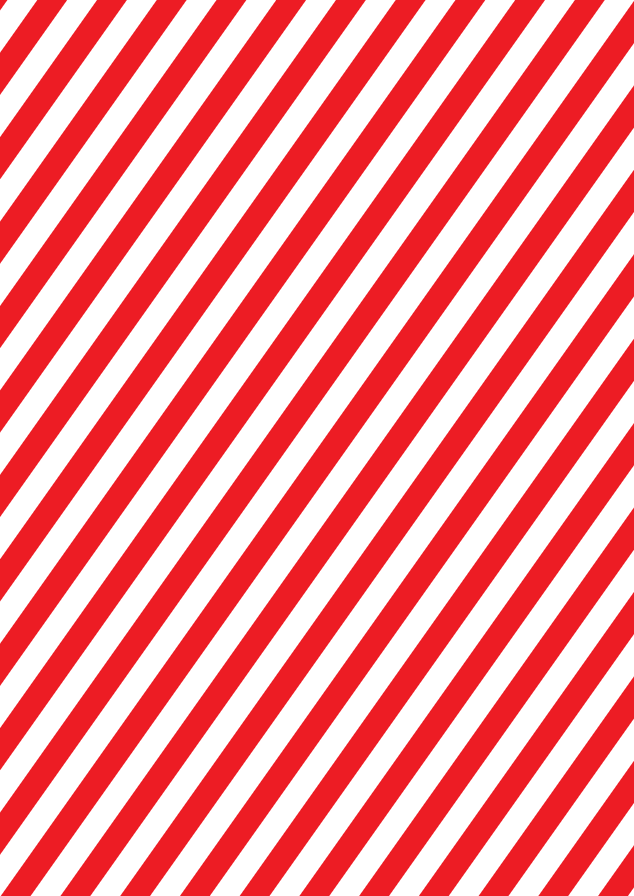
Write a Shadertoy shader that draws this pattern.

```glsl
// Even red and white diagonal stripes, leaning right, like candy wrapping.

const vec3  RED   = vec3(0.929, 0.110, 0.141);
const vec3  WHITE = vec3(1.0);
const float STRIPES_PER_HEIGHT = 15.0;  // stripe pairs along a level line one canvas height long
const float RED_SHARE = 0.5;            // part of each pair that is red
const float LEAN  = 0.7075;             // sideways run per unit of rise
const float PHASE = 0.012;              // shift of the first stripe, in pairs

// Signed distance to the nearest red stripe, in canvas heights; negative inside.
float stripeDistance(vec2 p) {
    float along = (p.x - LEAN * p.y) * STRIPES_PER_HEIGHT - PHASE;
    float fromCentre = abs(fract(along - 0.5 * RED_SHARE + 0.5) - 0.5);
    float levelDistance = (fromCentre - 0.5 * RED_SHARE) / STRIPES_PER_HEIGHT;
    return levelDistance * inversesqrt(1.0 + LEAN * LEAN);
}

void mainImage(out vec4 fragColor, in vec2 fragCoord) {
    vec2 p = fragCoord / iResolution.y;
    float pixel = 1.0 / iResolution.y;

    // Edge coverage over one pixel
    float red = clamp(0.5 - stripeDistance(p) / pixel, 0.0, 1.0);
    fragColor = vec4(mix(WHITE, RED, red), 1.0);
}
```
